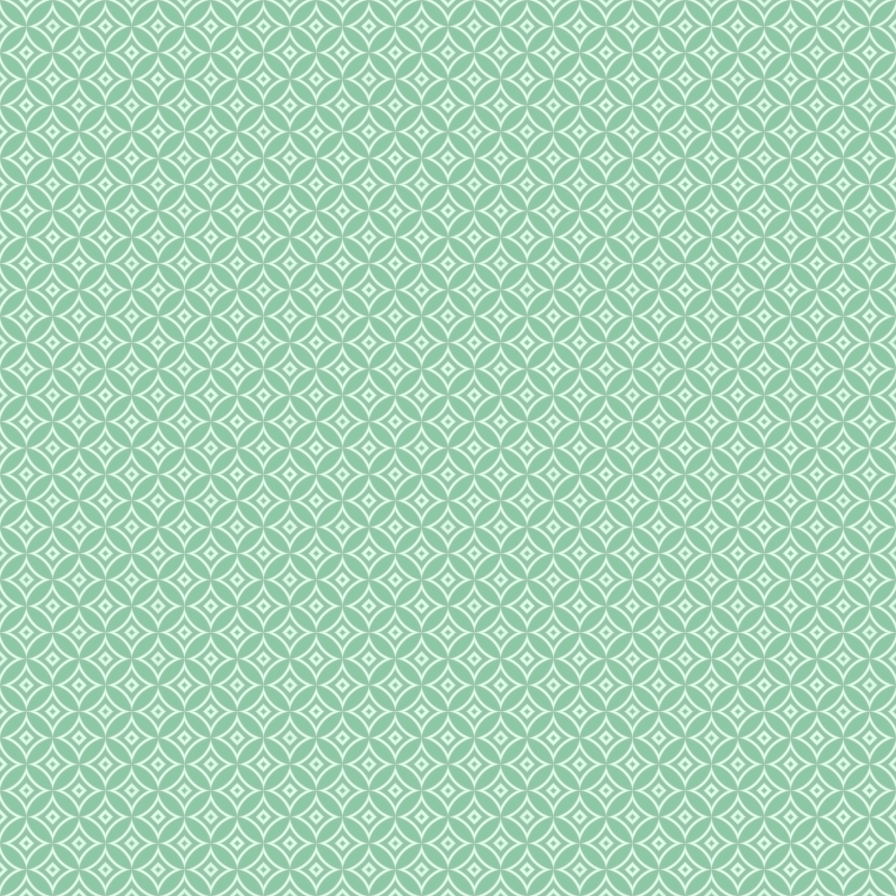
Give the GLSL for this pattern, as a three.js fragment shader.

```glsl
#define REPEATS 17.0
#define PETAL_HALF 0.112
#define LINE_INSET 0.008
#define LINE_WIDTH 0.050
#define RING_OUTER 0.102
#define RING_INNER 0.040
#define SOFTNESS 0.021
#define FADE 0.08
#define LEAF vec3(0.553, 0.783, 0.648)
#define SAGE vec3(0.592, 0.768, 0.662)
#define CREAM vec3(0.870, 1.0, 0.914)

varying vec2 vUv;

// Half the distance between neighbouring stars, and the arcs that bound them
const float HALF_STEP = 0.35355;
const float RADIUS = (PETAL_HALF * PETAL_HALF + HALF_STEP * HALF_STEP) / (2.0 * PETAL_HALF);
const float ARC_CENTER = HALF_STEP + RADIUS - PETAL_HALF;

float hash(vec2 p) {
  return fract(sin(dot(p, vec2(127.1, 311.7))) * 43758.5453);
}

// Soft coverage of the side where d is positive
float cover(float d) {
  return smoothstep(-SOFTNESS, SOFTNESS, d);
}

void main() {
  // Diagonal lattice with one star in each cell
  vec2 p = vUv * REPEATS;
  vec2 lattice = vec2(p.x + p.y, p.x - p.y);
  vec2 id = floor(lattice);
  vec2 q = abs(fract(lattice) - 0.5) * 2.0 * HALF_STEP;

  // Star centre, wrapped so that opposite edges agree
  vec2 star = 0.5 * vec2(id.x + id.y + 1.0, id.x - id.y);
  star = mod(star, REPEATS);

  // Distance to the petal arcs: positive inside the star, negative in petals
  float arc = min(length(q - vec2(ARC_CENTER, 0.0)),
                  length(q - vec2(0.0, ARC_CENTER))) - RADIUS;

  // Petals, slightly greyer towards their outlines
  vec3 color = mix(SAGE, LEAF, smoothstep(0.01, 0.06, -arc));

  // Outline just inside the star
  float outline = cover(arc - LINE_INSET)
                * cover(LINE_INSET + LINE_WIDTH - arc);

  // Small hollow diamond, with uneven fading between repeats
  float diamond = max(q.x, q.y);
  float ring = cover(RING_OUTER - diamond) * cover(diamond - RING_INNER);
  ring *= 1.0 - FADE * hash(star);

  color = mix(color, CREAM, max(outline, ring));
  gl_FragColor = vec4(color, 1.0);
}
```
